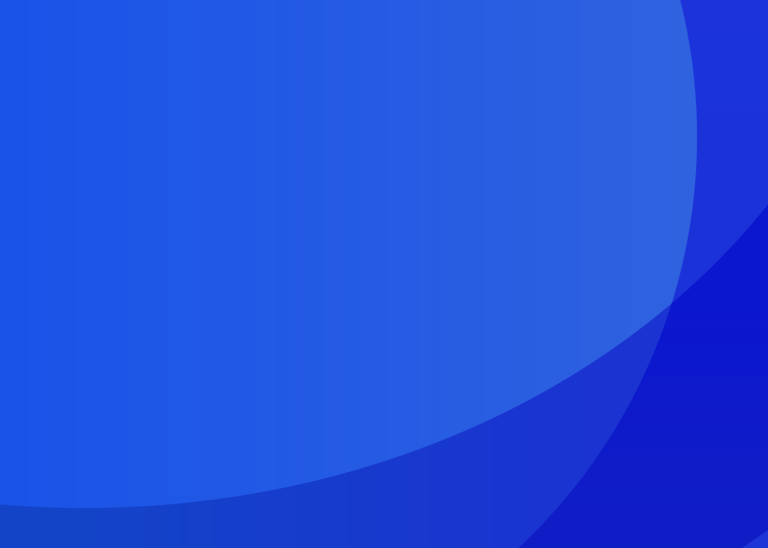
Write a WebGL 1 fragment shader that draws this background.

```glsl
precision highp float;

uniform vec2 u_resolution;

// Approximate signed distance to an axis-aligned ellipse
float ellipseDistance(vec2 p, vec2 radii) {
    float k = length(p / radii);
    float slope = length(p / (radii * radii));
    return k * (k - 1.0) / max(slope, 0.0001);
}

// Smooth coverage, one where the distance is negative
float coverage(float dist) {
    float soft = 0.8 / u_resolution.y;
    return 1.0 - smoothstep(-soft, soft, dist);
}

void main() {
    vec2 uv = gl_FragCoord.xy / u_resolution;
    vec2 p = uv * vec2(1.396, 1.0);

    // Shapes: round disc, wide ellipse, corner wedge
    float disc = coverage(length(p - vec2(0.236, 0.751)) - 1.031);
    float oval = coverage(ellipseDistance(p - vec2(0.1545, 1.302), vec2(1.4855, 1.229)));
    float wedge = coverage(dot(p - vec2(1.349, 0.0), vec2(-0.57, 0.82)));

    // Gradient of each region
    vec3 deepBlue = mix(vec3(0.062, 0.115, 0.775), vec3(0.044, 0.088, 0.810), smoothstep(0.0, 0.5, uv.y));
    vec3 discBlue = mix(vec3(0.075, 0.265, 0.780), vec3(0.102, 0.200, 0.820), smoothstep(0.0, 0.85, uv.x));
    vec3 ovalBlue = mix(vec3(0.105, 0.190, 0.845), vec3(0.108, 0.200, 0.855), uv.y);
    vec3 brightBlue = mix(vec3(0.100, 0.325, 0.910), vec3(0.184, 0.384, 0.875), uv.x / 0.9);

    // Layer the overlapping shapes
    vec3 color = mix(deepBlue, vec3(0.115, 0.205, 0.840), wedge);
    color = mix(color, discBlue, disc);
    color = mix(color, mix(ovalBlue, brightBlue, disc), oval);

    gl_FragColor = vec4(color, 1.0);
}
```
